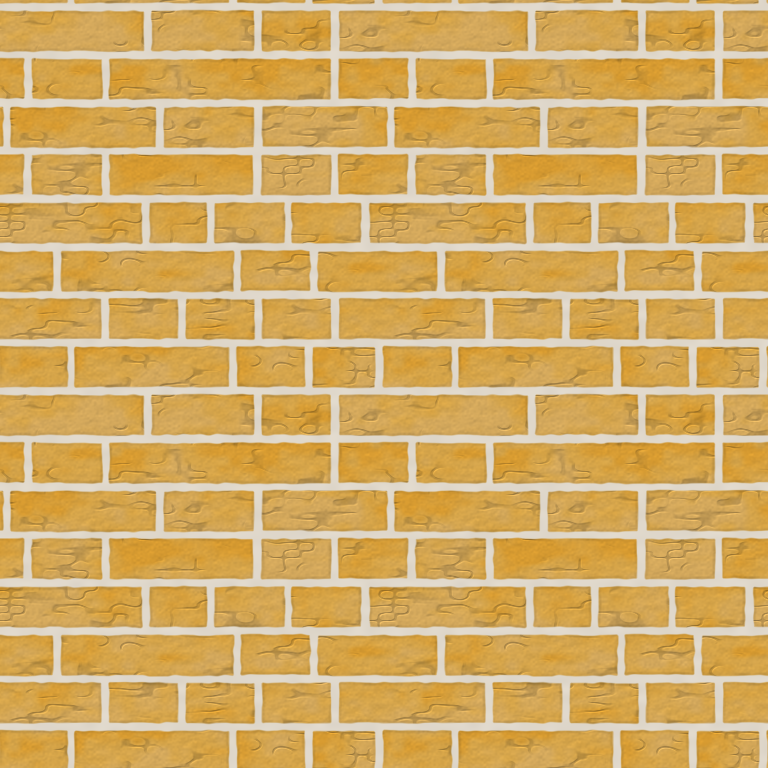
Give the GLSL for this texture, as a Shadertoy shader.

```glsl
// Ochre brick wall with pale mortar: a block of eight uneven courses, repeated two by two.
// Each brick is a rounded box between its nearest joints, tinted and embossed
// with value noise whose lattice wraps at the block edges.

const float REPEATS = 2.0;         // blocks across and down
const float COURSES = 8.0;         // brick rows per block
const float COURSE_SHIFT = 0.146;  // first bed joint, in courses from the top
const float JOINT_WIDTH = 0.0200;  // in blocks, like all lengths below
const float CORNER_RADIUS = 0.004;
const float EDGE_SOFTNESS = 0.0015;
const float EDGE_WOBBLE = 0.0045;
const float BRICK_JITTER = 0.003;
const float RELIEF = 0.24;         // strength of the surface shading
const float CREASE_DARKNESS = 0.12;
const float RIM_DARKNESS = 0.12;

const vec3 MORTAR = vec3(0.875, 0.845, 0.795);
const vec3 PALE_CLAY = vec3(0.83, 0.66, 0.36);
const vec3 CLAY = vec3(0.835, 0.643, 0.285);
const vec3 DEEP_CLAY = vec3(0.84, 0.605, 0.19);

// Upright joints of each course, top to bottom; a course of three repeats its first.
const vec4 JOINTS[8] = vec4[8](
    vec4(0.385, 0.672, 0.872, 0.385),
    vec4(0.073, 0.276, 0.872, 0.073),
    vec4(0.018, 0.417, 0.672, 0.018),
    vec4(0.073, 0.276, 0.670, 0.872),
    vec4(0.378, 0.547, 0.750, 0.951),
    vec4(0.148, 0.617, 0.818, 0.148),
    vec4(0.273, 0.474, 0.672, 0.872),
    vec4(0.185, 0.607, 0.805, 0.987));

float hash(vec2 p) {
    return fract(sin(dot(p, vec2(127.1, 311.7))) * 43758.5);
}

// Value noise over the unit block, wrapping after a whole number of cells.
float noise(vec2 p, vec2 cells) {
    p *= cells;
    vec2 i = floor(p), f = p - i;
    f = f * f * (3.0 - 2.0 * f);
    vec2 a = mod(i, cells), b = mod(i + 1.0, cells);
    return mix(mix(hash(a), hash(vec2(b.x, a.y)), f.x),
               mix(hash(vec2(a.x, b.y)), hash(b), f.x), f.y);
}

// Short curling creases: contour lines of noise, kept only in patches.
float crease(vec2 p) {
    float contour = abs(noise(p, vec2(26.0, 52.0)) - 0.5);
    float patches = smoothstep(0.48, 0.72, noise(p + 0.37, vec2(15.0, 24.0)));
    return patches * (1.0 - smoothstep(0.03, 0.14, contour));
}

// Surface height of the clay: soft lumps, sandy grain and sunken creases.
float clayHeight(vec2 p) {
    return 0.6 * noise(p, vec2(38.0, 64.0)) + 0.3 * noise(p, vec2(130.0, 150.0))
         - 0.55 * crease(p);
}

vec3 clayColor(vec2 p, float height, float variation) {
    float blotch = 0.65 * noise(p, vec2(9.0, 15.0)) + 0.35 * noise(p, vec2(32.0, 44.0));
    float tone = blotch + 0.28 * (0.5 - height) + 0.16 * (variation - 0.5) - 0.04;
    vec3 color = mix(PALE_CLAY, CLAY, smoothstep(0.15, 0.52, tone));
    color = mix(color, DEEP_CLAY, smoothstep(0.48, 0.82, tone));

    // Light from the upper left; y points down here.
    float slope = clayHeight(p) - clayHeight(p - vec2(0.0014, 0.0026));
    float grain = noise(p, vec2(170.0)) - 0.5;
    return color * (1.0 + RELIEF * slope + 0.05 * grain - CREASE_DARKNESS * crease(p));
}

void mainImage(out vec4 fragColor, in vec2 fragCoord) {
    vec2 uv = fragCoord / iResolution.xy;
    vec2 block = fract(vec2(uv.x, -uv.y) * REPEATS);
    float pixel = REPEATS / iResolution.y;

    // Course, and height within it from top to bottom.
    float y = block.y * COURSES - COURSE_SHIFT;
    float course = mod(floor(y), COURSES);
    y = fract(y);

    // Nearest upright joint on either side.
    vec4 joints = JOINTS[int(course)];
    float left = 1.0, right = 1.0, brick = 0.0;
    for (int i = 0; i < 4; i++) {
        float gap = fract(block.x - joints[i]);
        if (gap < left) {
            left = gap;
            brick = float(i);
        }
        right = min(right, fract(joints[i] - block.x));
    }
    vec2 id = vec2(brick, course) + 1.0;
    vec2 random = vec2(hash(id), hash(id + 17.0));

    // Rounded box with a slight shift and ragged edges.
    vec2 halfSize = 0.5 * (vec2(left + right, 1.0 / COURSES) - JOINT_WIDTH);
    vec2 center = 0.5 * vec2(left - right, (2.0 * y - 1.0) / COURSES);
    center += BRICK_JITTER * (random - 0.5);
    vec2 q = abs(center) - halfSize + CORNER_RADIUS;
    float edge = length(max(q, 0.0)) + min(max(q.x, q.y), 0.0) - CORNER_RADIUS;
    edge += EDGE_WOBBLE * (noise(block, vec2(46.0)) - 0.5);

    // Clay with a worn dark rim, set in faintly mottled mortar.
    vec3 clay = clayColor(block + random, y, random.x);
    float rim = smoothstep(-0.010, -0.003, edge) * noise(block, vec2(28.0));
    clay *= 1.0 - RIM_DARKNESS * rim;
    vec3 mortar = MORTAR + 0.03 * (noise(block, vec2(30.0, 44.0)) - 0.5);

    float softness = EDGE_SOFTNESS + 0.5 * pixel;
    fragColor = vec4(mix(clay, mortar, smoothstep(-softness, softness, edge)), 1.0);
}
```
